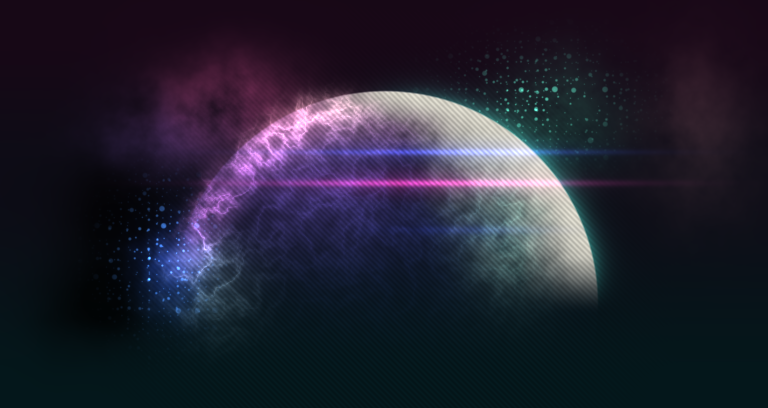
This background is drawn by a Shadertoy shader. Its source:

```glsl
// A half-lit planet rises from dark haze, wrapped in pink, violet and green nebulae.
// A disc distance shapes the crescent; Gaussian glows tinted by gradient noise build
// the clouds, and hashed grids scatter dust. Units: canvas height = 1.

const vec2  PLANET = vec2(0.944, 0.255);
const float RADIUS = 0.522;
const float STRIPE_PERIOD = 0.0098;
const float STRIPE_DEPTH = 0.13;
const vec3  SKY_TOP    = vec3(0.092, 0.030, 0.088);
const vec3  SKY_MIDDLE = vec3(0.050, 0.048, 0.085);
const vec3  SKY_BOTTOM = vec3(0.016, 0.090, 0.105);
const vec3  SUNLIT = vec3(0.84, 0.83, 0.78);
const vec3  ROSE   = vec3(0.46, 0.17, 0.29);
const vec3  VIOLET = vec3(0.25, 0.17, 0.40);
const vec3  BLUE   = vec3(0.08, 0.20, 0.60);
const vec3  GREEN  = vec3(0.08, 0.28, 0.20);
const vec3  FLARE_PINK = vec3(0.55, 0.12, 0.38);
const vec3  FLARE_BLUE = vec3(0.10, 0.14, 0.46);

vec2 hash2(vec2 p) {
    vec3 h = fract(p.xyx * vec3(0.1031, 0.1030, 0.0973));
    h += dot(h, h.yzx + 33.33);
    return fract((h.xx + h.yz) * h.zy);
}

float corner(vec2 cell, vec2 f, vec2 o) {
    return dot(hash2(cell + o) * 2.0 - 1.0, f - o);
}

// Gradient noise, roughly -0.7 to 0.7
float noise(vec2 p) {
    vec2 i = floor(p), f = p - i;
    vec2 u = f * f * f * (f * (f * 6.0 - 15.0) + 10.0);
    return mix(mix(corner(i, f, vec2(0, 0)), corner(i, f, vec2(1, 0)), u.x),
               mix(corner(i, f, vec2(0, 1)), corner(i, f, vec2(1, 1)), u.x), u.y);
}

float fbm(vec2 p) {
    float sum = 0.0, gain = 0.6;
    for (int i = 0; i < 5; i++) {
        sum += gain * noise(p);
        p = mat2(1.6, 1.2, -1.2, 1.6) * p + 17.3;
        gain *= 0.5;
    }
    return sum;
}

// Thin bright filaments where the noise crosses zero
float veins(vec2 p) {
    p += 0.7 * vec2(fbm(p * 0.6), fbm(p * 0.6 + 31.0));
    return pow(max(1.0 - 2.6 * abs(fbm(p)), 0.0), 4.0);
}

float glow(vec2 p, vec2 center, vec2 size) {
    vec2 q = (p - center) / size;
    return exp(-dot(q, q));
}

// Scattered soft discs in three grid sizes
float dust(vec2 p, float pixel) {
    float sum = 0.0;
    for (int i = 0; i < 3; i++) {
        float scale = 24.0 + 17.0 * float(i);
        vec2 g = p * scale + 9.7 * float(i), id = floor(g);
        vec2 rnd = hash2(id + 50.0 * float(i));
        float size = mix(0.04, 0.17, rnd.x * rnd.x);
        float d = length(fract(g) - 0.25 - 0.5 * rnd.yx);
        float soft = pixel * scale;
        float disc = 1.0 - smoothstep(size - soft, size + soft, d);
        sum += step(0.4, rnd.y) * (disc * (0.4 + 0.6 * rnd.x) + 0.12 * exp(-d * 9.0));
    }
    return sum;
}

// Horizontal lens streak
float streak(vec2 p, vec2 center, float halfWidth, float thickness) {
    return glow(p, center, vec2(halfWidth, thickness))
         + 0.35 * glow(p, center, vec2(halfWidth * 0.8, thickness * 4.0));
}

void mainImage(out vec4 fragColor, in vec2 fragCoord) {
    float pixel = 1.0 / iResolution.y;
    vec2 p = fragCoord * pixel;
    p.x += 0.941 - 0.5 * iResolution.x * pixel;
    float cloud = fbm(p * 5.0 + 3.0), grain = fbm(p * 24.0);
    float filament = veins(p * 12.0);
    vec2 warped = p + 0.06 * vec2(cloud, fbm(p * 5.0 + 40.0));

    // Sky and its dark hollows
    vec3 col = mix(SKY_BOTTOM, SKY_MIDDLE, smoothstep(0.05, 0.55, p.y));
    col = mix(col, SKY_TOP, smoothstep(0.55, 0.95, p.y));
    float hollow = glow(warped, vec2(0.29, 0.48), vec2(0.14, 0.17))
                 + glow(warped, vec2(0.24, 0.25), vec2(0.13, 0.10));
    col *= 1.0 - 0.8 * min(hollow, 1.0);

    // Nebulae around the disc
    float wisps = clamp(0.8 + 1.5 * cloud + 0.5 * grain, 0.0, 1.6);
    col += ROSE * wisps * 0.75 * glow(warped, vec2(0.57, 0.74), vec2(0.17, 0.11));
    col += VIOLET * wisps * 0.45 * glow(warped, vec2(0.42, 0.66), vec2(0.18, 0.09));
    col += GREEN * wisps * 0.65 * glow(warped, vec2(1.37, 0.71), vec2(0.14, 0.14));
    col += vec3(0.10, 0.065, 0.065) * wisps * glow(warped, vec2(1.72, 0.68), vec2(0.15, 0.20));
    col += BLUE * wisps * 0.55 * glow(warped, vec2(0.43, 0.36), vec2(0.08, 0.12));

    // Disc coordinates: depth grows inward, side runs from -1 (left) to 1 (right)
    vec2 q = p - PLANET;
    float depth = RADIUS - length(q), side = q.x / max(length(q), 0.001);
    float inside = smoothstep(-pixel, 1.5 * pixel, depth);
    float horizon = smoothstep(0.23, 0.40, p.y);

    // Dim inner hemisphere
    vec3 body = VIOLET * 0.6 * glow(warped, vec2(0.74, 0.56), vec2(0.25, 0.16));
    body += vec3(0.24, 0.17, 0.22) * glow(warped, vec2(0.88, 0.69), vec2(0.25, 0.08));
    body += vec3(0.02, 0.035, 0.09) * glow(p, vec2(0.95, 0.45), vec2(0.40, 0.20));
    body += vec3(0.22, 0.34, 0.27) * glow(warped, vec2(1.25, 0.49), vec2(0.12, 0.16));
    col += body * inside * (0.85 + 0.6 * grain + 0.5 * filament);

    // Sunlit crescent on the right, fading over the crown
    float width = mix(0.065, 0.145, smoothstep(-0.1, 0.65, side)) * (1.0 + 0.6 * cloud + 0.3 * grain);
    float lit = exp(-pow(max(depth, 0.0) / width, 2.0)) * smoothstep(-0.42, 0.08, side);
    lit *= inside * horizon;
    col = mix(col, SUNLIT * (0.98 + 0.12 * grain), clamp(lit, 0.0, 1.0));

    // Broken rose rim on the left
    float leftSide = smoothstep(0.05, -0.35, side) * smoothstep(0.28, 0.44, p.y);
    float rim = exp(-pow((depth - 0.04 + 0.05 * cloud) / 0.045, 2.0)) * leftSide;
    vec3 rimColor = mix(vec3(0.42, 0.23, 0.42), vec3(0.58, 0.44, 0.46), smoothstep(0.55, 0.75, p.y));
    col += rimColor * rim * (0.55 + 0.6 * grain + 0.9 * filament);

    // Pale smoke where the rim dissolves
    col += vec3(0.15, 0.18, 0.19) * wisps * (0.6 + filament) * glow(warped, vec2(0.53, 0.31), vec2(0.10, 0.11));
    col += vec3(0.40, 0.42, 0.55) * (0.4 + filament) * glow(warped, vec2(0.48, 0.37), vec2(0.05, 0.035));

    // Atmosphere outside the lit edge
    float halo = (1.0 - inside) * exp(min(depth, 0.0) / 0.022) * smoothstep(-0.2, 0.5, side);
    col += vec3(0.12, 0.36, 0.32) * halo * horizon;

    // Dust clusters
    float specks = dust(p, pixel);
    col += vec3(0.25, 0.50, 0.85) * specks * glow(p, vec2(0.40, 0.37), vec2(0.10, 0.13));
    col += vec3(0.20, 0.55, 0.45) * specks * (1.0 - inside) * glow(p, vec2(1.31, 0.75), vec2(0.17, 0.10));

    // Lens streaks
    col += FLARE_PINK * streak(p, vec2(1.06, 0.551), 0.36, 0.008);
    col += FLARE_BLUE * streak(p, vec2(1.10, 0.627), 0.33, 0.007);
    col += FLARE_BLUE * 0.3 * streak(p, vec2(1.14, 0.436), 0.18, 0.010);

    // Fine diagonal screen, faded where it cannot be resolved
    float resolved = smoothstep(0.7, 0.3, pixel / STRIPE_PERIOD);
    float stripe = sin(6.2832 * (p.x + p.y) * 0.7071 / STRIPE_PERIOD);
    col *= 1.0 + STRIPE_DEPTH * resolved * stripe * smoothstep(0.75, 0.35, length(q));

    fragColor = vec4(clamp(col, 0.0, 1.0), 1.0);
}
```
